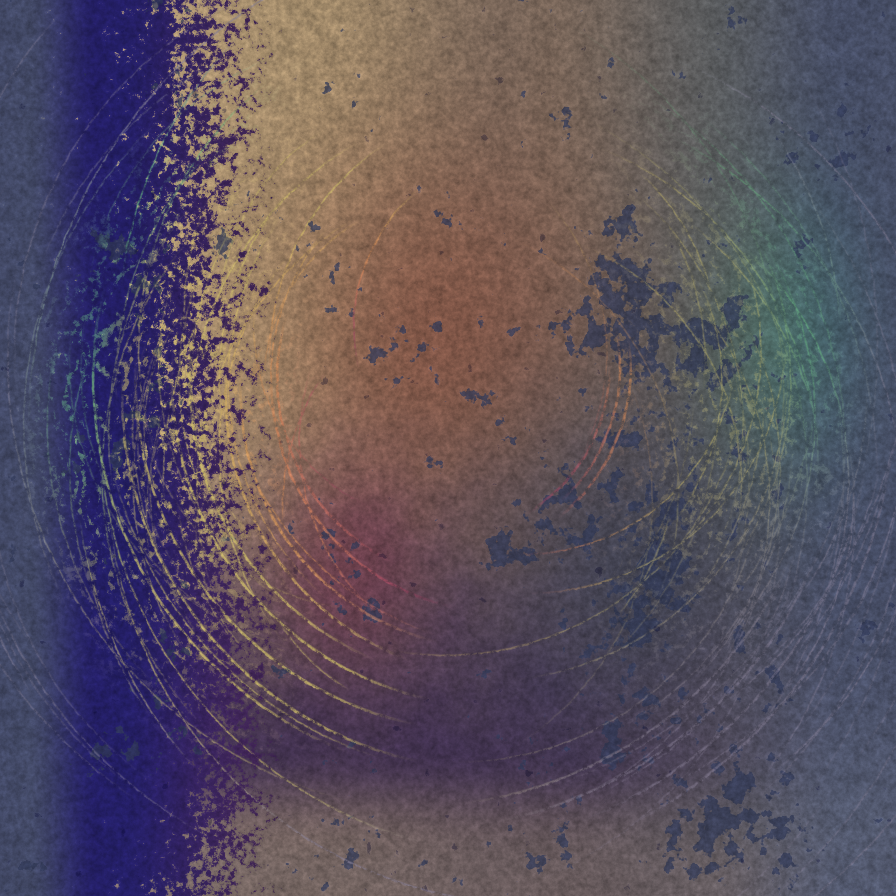
This background is drawn by a WebGL 2 fragment shader. Its source:

```glsl
#version 300 es
precision highp float;
uniform vec2 u_resolution;
out vec4 fragColor;

#define SCRATCHES 120
#define BOLD_ARCS 9
#define HUB vec2(0.5, 0.53)
#define GRAIN 0.17
#define SCRATCH_GAIN 0.62
#define SLATE vec3(0.27, 0.30, 0.40)
#define INDIGO vec3(0.14, 0.12, 0.40)
#define SAND vec3(0.64, 0.55, 0.42)
#define RUST vec3(0.51, 0.33, 0.27)
#define PLUM vec3(0.25, 0.19, 0.31)
#define NAVY vec3(0.18, 0.21, 0.32)

vec3 hash3(vec2 p) {
  vec3 q = fract(p.xyx * vec3(0.1031, 0.1030, 0.0973));
  q += dot(q, q.yxz + 33.33);
  return fract((q.xxy + q.yzz) * q.zyx);
}

float gradDot(vec2 cell, vec2 offset) {
  float a = 6.2832 * hash3(cell + 57.0).x;
  return dot(vec2(cos(a), sin(a)), offset);
}

float gradNoise(vec2 p) {
  vec2 i = floor(p), f = p - i;
  vec2 w = f * f * f * (f * (f * 6.0 - 15.0) + 10.0);
  vec2 e = vec2(1.0, 0.0);
  return mix(mix(gradDot(i, f), gradDot(i + e, f - e), w.x),
             mix(gradDot(i + e.yx, f - e.yx), gradDot(i + 1.0, f - 1.0), w.x), w.y);
}

float fbm(vec2 p) {
  float sum = 0.0, amp = 1.0;
  for (int i = 0; i < 4; i++) {
    sum += amp * gradNoise(p);
    p = mat2(1.6, 1.2, -1.2, 1.6) * p + 13.7;
    amp *= 0.62;
  }
  return sum;
}

float glow(vec2 p, vec2 centre, vec2 size) {
  vec2 q = (p - centre) / size;
  return exp(-dot(q, q));
}

// Soft stroke along part of a circle, tapering at both ends
float arc(vec2 q, float radius, float mid, float span, float width) {
  float turn = abs(mod(atan(q.y, q.x) - mid + 3.14159, 6.28318) - 3.14159);
  float pixel = 0.6 / u_resolution.y;
  float line = 1.0 - smoothstep(width - pixel, width + pixel + 0.0007, abs(length(q) - radius));
  return line * (1.0 - smoothstep(span * 0.55, span, turn));
}

// Scratch colour runs through the spectrum away from the hub
vec3 spectrum(vec2 p) {
  float d = length(p - HUB);
  vec3 c = mix(vec3(0.56, 0.24, 0.36), vec3(0.80, 0.52, 0.32), smoothstep(0.13, 0.21, d - 0.12 * smoothstep(0.42, 0.25, p.y)));
  c = mix(c, vec3(0.76, 0.70, 0.38), smoothstep(0.20, 0.28, d));
  c = mix(c, vec3(0.38, 0.68, 0.46), smoothstep(0.36, 0.41, d) * smoothstep(0.3, 0.55, p.y));
  vec3 pale = vec3(0.50, 0.47, 0.55);
  c = mix(c, pale, smoothstep(0.42, 0.5, d));
  return mix(c, pale, smoothstep(0.0, 0.3, p.x - p.y - 0.28));
}

void main() {
  vec2 p = gl_FragCoord.xy / u_resolution;
  float coarse = fbm(p * 9.0), medium = fbm(p * 42.0), fine = fbm(p * 125.0);
  vec2 rough = p + 0.0012 * vec2(medium, fine);

  // Broad colour fields from left to right
  vec3 warm = mix(SAND, vec3(0.47, 0.40, 0.35), smoothstep(0.34, 0.58, p.x));
  warm = mix(warm, vec3(0.35, 0.36, 0.37), smoothstep(0.60, 0.82, p.x));
  warm = mix(warm, RUST, 0.9 * glow(p, vec2(0.49, 0.62), vec2(0.17, 0.22)));
  float low = (1.0 - smoothstep(0.12, 0.58, p.y + 0.05 * coarse)) * smoothstep(0.0, 0.17, p.y);
  warm = mix(warm, PLUM, low * (1.0 - 0.5 * smoothstep(0.62, 0.85, p.x)));
  warm = mix(warm, vec3(0.40, 0.35, 0.37), 0.75 * (1.0 - smoothstep(0.02, 0.15, p.y)));
  warm = mix(warm, vec3(0.40, 0.17, 0.27), 0.6 * glow(p, vec2(0.39, 0.37), vec2(0.09, 0.12)));
  warm = mix(warm, vec3(0.24, 0.26, 0.33), 0.75 * glow(p, vec2(0.70, 0.37), vec2(0.14, 0.20)));

  // Speckled paint wearing through the indigo band
  vec3 violet = mix(INDIGO, vec3(0.28, 0.16, 0.37), smoothstep(0.13, 0.30, p.x));
  float ramp = smoothstep(0.09, 0.34, p.x + 0.02 * coarse);
  float cover = ramp * 1.25 - 0.65 - 0.35 * low * (1.0 - smoothstep(0.2, 0.42, p.x));
  cover += 0.8 * smoothstep(0.29, 0.35, p.x);
  float specks = smoothstep(-0.14, 0.24, 0.65 * fine + 0.55 * medium + cover);
  vec3 color = mix(violet, warm, specks);
  float rim = max(1.0 - smoothstep(0.03, 0.11, p.x), smoothstep(0.78, 0.95, p.x));
  color = mix(color, SLATE, rim * 0.92);
  color += vec3(0.05, 0.05, 0.04) * glow(p, vec2(0.95, 0.07), vec2(0.18, 0.16));
  color += vec3(-0.01, 0.09, 0.02) * glow(p, vec2(0.88, 0.63), vec2(0.08, 0.15));

  // Flaked dark patches on the right
  float flakeZone = 0.75 * glow(p, vec2(0.69, 0.65), vec2(0.10, 0.06))
    + 0.5 * glow(p, vec2(0.73, 0.43), vec2(0.12, 0.22))
    + 0.5 * glow(p, vec2(0.82, 0.11), vec2(0.09, 0.09));
  float flakes = smoothstep(0.42, 0.52, 0.6 * coarse + 0.55 * medium + 0.75 * flakeZone);
  color = mix(color, NAVY, 0.75 * flakes);

  // Fibrous swirl, stretched along the circles
  vec2 swirl = rough - HUB;
  float d = length(swirl), angle = atan(swirl.y, abs(swirl.x));
  float fibre = gradNoise(vec2(angle * 9.0 + sign(swirl.x) * 31.0, d * 130.0 + 3.0 * coarse));
  float sides = smoothstep(0.12, 0.32, abs(swirl.x)) * glow(p, vec2(p.x, 0.5), vec2(1.0, 0.32));
  float dust = smoothstep(0.12, 0.55, fibre + 0.6 * fine) * sides * (1.0 - smoothstep(0.40, 0.50, d));
  float scratch = dust * (p.x < 0.5 ? 0.75 : 0.45);

  // Scattered scratches turning around the hub
  for (int i = 0; i < SCRATCHES; i++) {
    vec3 a = hash3(vec2(float(i), 3.0)), b = hash3(vec2(float(i), 17.0));
    float left = step(a.x, 0.58);
    float mid = mix(-0.15, 3.25, left) + (a.y - 0.5) * 1.7;
    vec2 centre = HUB + (b.xy - 0.5) * vec2(0.20, 0.24);
    float radius = mix(0.20, 0.58, a.z);
    float stroke = arc(rough - centre, radius, mid, 0.25 + 0.6 * b.z, 0.0006);
    scratch = max(scratch, stroke * (0.35 + 0.5 * b.x));
  }
  // Bold long arcs, lower left and lower right
  for (int i = 0; i < BOLD_ARCS; i++) {
    float k = float(i);
    vec3 r = hash3(vec2(k, 41.0));
    float stroke = arc(rough - vec2(0.55, 0.57) - 0.03 * (r.xy - 0.5), 0.23 + 0.027 * k, 3.5 + 0.3 * r.z, 0.75, 0.0011);
    float inner = arc(rough - vec2(0.49, 0.59), 0.19 + 0.012 * k, -0.55 + 0.3 * r.x, 0.55, 0.0011) * step(k, 2.0);
    float outer = arc(rough - vec2(0.46, 0.56), 0.46 + 0.026 * k, -0.6 - 0.4 * r.y, 0.55, 0.0010) * step(k, 3.0);
    scratch = max(scratch, max(stroke, max(inner, 0.8 * outer)));
  }
  scratch *= smoothstep(-0.75, 0.25, fine + 0.4 * medium);
  color = mix(color, spectrum(p), scratch * SCRATCH_GAIN * (p.x < 0.5 ? 1.2 : 0.95));

  // Surface grain and dark pits
  color *= 1.0 + GRAIN * (fine + 0.7 * medium + 0.5 * gradNoise(p * 260.0));
  float pits = smoothstep(0.50, 0.62, gradNoise(p * 62.0 + 9.0) + 0.2 * fine);
  color = mix(color, color * vec3(0.55, 0.55, 0.70), pits * 0.75);
  fragColor = vec4(clamp(color, 0.0, 1.0), 1.0);
}
```
